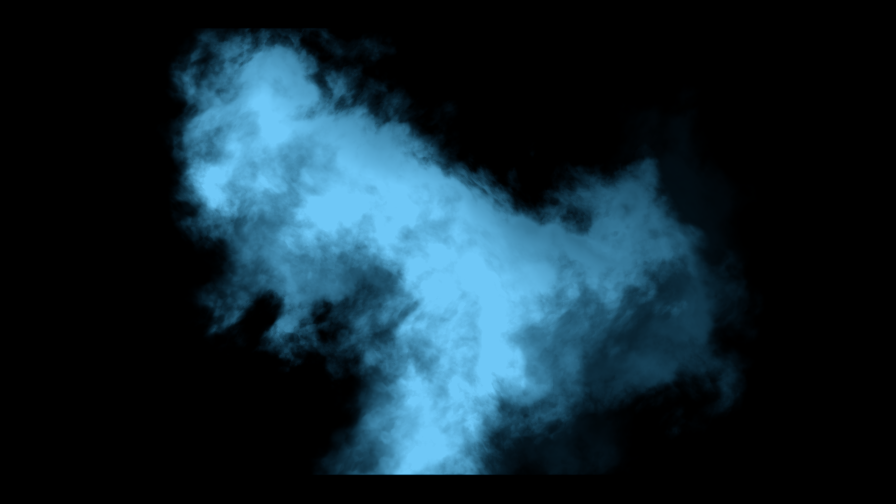
Give the GLSL for this background, as a Shadertoy shader.

```glsl
const vec3 SMOKE_COLOR = vec3(0.435, 0.785, 0.97);
const vec3 TONE_CURVE = vec3(1.55, 1.08, 1.0);   // thin smoke turns deep blue
const vec2 CLIP_Y = vec2(0.058, 0.944);          // lower and upper frame edge
const float SOFTNESS = 0.064;
const float EDGE_ROUGHNESS = 0.22;
const float WARP_AMOUNT = 0.014;
const float TEXTURE_CONTRAST = 0.68;
const float BILLOW_SCALE = 7.5;
const float OCTAVE_GAIN = 0.53;
const int OCTAVES = 5;

vec3 hash3(vec2 cell) {
    vec3 q = fract(cell.xyx * vec3(0.1031, 0.1030, 0.0973));
    q += dot(q, q.yxz + 33.33);
    return fract((q.xxy + q.yzz) * q.zyx);
}

// Cellular noise with softly blended cell values
float cellNoise(vec2 p) {
    vec2 cell = floor(p);
    vec2 local = fract(p);
    float total = 0.0;
    float weightSum = 0.0;
    for (int y = -1; y <= 1; y++) {
        for (int x = -1; x <= 1; x++) {
            vec2 offset = vec2(x, y);
            vec3 h = hash3(cell + offset + 40.0);
            vec2 d = offset + h.xy - local;
            float weight = exp(-6.0 * dot(d, d));
            total += weight * h.z;
            weightSum += weight;
        }
    }
    return total / weightSum;
}

float billows(vec2 p) {
    const mat2 TURN = mat2(0.8, 0.6, -0.6, 0.8);
    float sum = 0.0;
    float amplitude = 0.5;
    float norm = 0.0;
    for (int i = 0; i < OCTAVES; i++) {
        sum += amplitude * cellNoise(p);
        norm += amplitude;
        amplitude *= OCTAVE_GAIN;
        p = TURN * p * 2.03 + 3.7;
    }
    return sum / norm;
}

// Layered sines curl the wisps
vec2 swirl(vec2 p) {
    vec2 q = p;
    float frequency = 9.0;
    float amplitude = WARP_AMOUNT;
    for (int i = 0; i < 4; i++) {
        q += amplitude * sin(frequency * q.yx + vec2(1.3, 4.1) * float(i + 1));
        frequency *= 1.9;
        amplitude *= 0.53;
    }
    return q;
}

// Soft capsule from a to b
float puff(vec2 p, vec2 a, vec2 b, float radius, float opacity) {
    vec2 ab = b - a;
    float along = clamp(dot(p - a, ab) / dot(ab, ab), 0.0, 1.0);
    float dist = length(p - a - ab * along) - radius;
    return opacity * (1.0 - smoothstep(-SOFTNESS, SOFTNESS, dist));
}

float cloudDensity(vec2 p) {
    float clear = 1.0;
    // Broad body
    clear *= 1.0 - puff(p, vec2(0.53, 0.75), vec2(0.92, 0.49), 0.155, 0.56);
    clear *= 1.0 - puff(p, vec2(0.57, 0.53), vec2(0.84, 0.42), 0.145, 0.50);
    clear *= 1.0 - puff(p, vec2(0.49, 0.76), vec2(0.54, 0.54), 0.095, 0.32);
    // Bright core
    clear *= 1.0 - puff(p, vec2(0.52, 0.77), vec2(0.84, 0.54), 0.105, 0.68);
    clear *= 1.0 - puff(p, vec2(0.81, 0.56), vec2(0.95, 0.33), 0.105, 0.70);
    // Stem
    clear *= 1.0 - puff(p, vec2(0.92, 0.31), vec2(0.84, 0.00), 0.08, 0.74);
    clear *= 1.0 - puff(p, vec2(0.90, 0.33), vec2(0.83, 0.04), 0.13, 0.40);
    // Right billow and its shaded underside
    clear *= 1.0 - puff(p, vec2(1.02, 0.50), vec2(1.21, 0.53), 0.11, 0.54);
    clear *= 1.0 - puff(p, vec2(1.09, 0.40), vec2(1.03, 0.26), 0.11, 0.42);
    clear *= 1.0 - puff(p, vec2(1.12, 0.33), vec2(1.32, 0.36), 0.14, 0.22);
    // Faint outer wisps
    clear *= 1.0 - puff(p, vec2(1.33, 0.67), vec2(1.37, 0.36), 0.09, 0.07);
    clear *= 1.0 - puff(p, vec2(0.90, 0.10), vec2(1.14, 0.11), 0.07, 0.12);
    clear *= 1.0 - puff(p, vec2(0.46, 0.89), vec2(0.52, 0.88), 0.04, 0.24);
    clear *= 1.0 - puff(p, vec2(0.45, 0.43), vec2(0.57, 0.39), 0.03, 0.35);
    return 1.0 - clear;
}

void mainImage(out vec4 fragColor, in vec2 fragCoord) {
    vec2 p = fragCoord / iResolution.y;
    p.x += 0.5 * (16.0 / 9.0 - iResolution.x / iResolution.y);
    vec2 q = swirl(p);

    // Roughen the outline, then mottle the inside
    float coarse = billows(q * BILLOW_SCALE) - 0.5;
    float fine = billows(q * BILLOW_SCALE * 1.7 + 11.0) - 0.5;
    vec2 ragged = q + EDGE_ROUGHNESS * vec2(coarse, fine);
    float density = cloudDensity(ragged);
    density *= 1.02 + TEXTURE_CONTRAST * (0.6 * coarse + fine);
    density = clamp(density, 0.0, 1.0);

    // Straight cut at the top and bottom
    float pixel = 1.0 / iResolution.y;
    density *= smoothstep(-pixel, pixel, p.y - CLIP_Y.x);
    density *= smoothstep(-pixel, pixel, CLIP_Y.y - p.y);

    fragColor = vec4(SMOKE_COLOR * pow(vec3(density), TONE_CURVE), 1.0);
}
```
